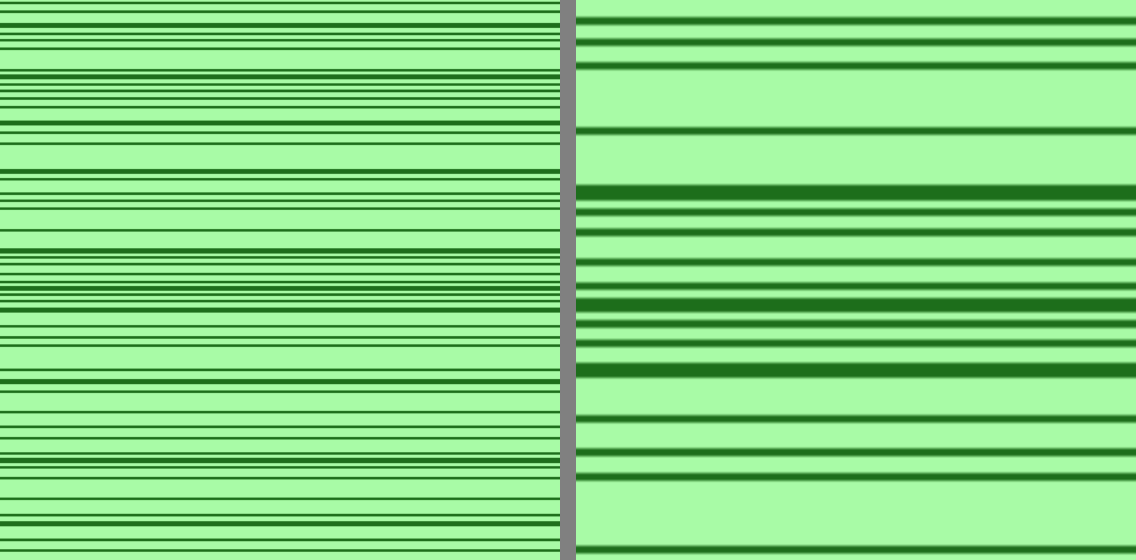
Left: the whole. Right: its middle third, enlarged.
Write a Shadertoy shader that draws this pattern.

```glsl
// Irregular horizontal dark green stripes, thin and thick, on a light green ground.

const vec3 GROUND_COLOR = vec3(0.66, 0.985, 0.65);
const vec3 STRIPE_COLOR = vec3(0.115, 0.43, 0.105);

const int   STRIPE_COUNT    = 48;
const int   GROUP_SIZE      = 5;       // one thick stripe in each group
const float MIN_SPACING     = 0.0106;  // smallest distance between centres
const float THIN_HALF       = 0.0023;
const float THICK_HALF      = 0.0045;
const float WIDTH_VARIATION = 0.12;
const float EDGE_SOFTNESS   = 0.00143; // half width of the edge ramp
const float GAP_TAIL        = 0.97;    // limits the widest gaps
const uint  SEED            = 37u;

// Integer hash to a value in 0..1
float hash(int index, uint channel) {
    uint n = uint(index) * 747796405u + (channel + SEED) * 2891336453u;
    n = ((n >> ((n >> 28) + 4u)) ^ n) * 277803737u;
    n = (n >> 22) ^ n;
    return float(n >> 8) / 16777216.0;
}

// Random extra gap before a stripe: many small ones, few large ones
float extraGap(int index) {
    return -log(1.0 - GAP_TAIL * hash(index, 0u));
}

float stripeHalfWidth(int index) {
    int group = index / GROUP_SIZE;
    int thickSlot = int(hash(group, 1u) * float(GROUP_SIZE - 1));
    float base = index % GROUP_SIZE == thickSlot ? THICK_HALF : THIN_HALF;
    return base * (1.0 + WIDTH_VARIATION * (hash(index, 2u) - 0.5));
}

// Coverage of all stripes at height y, spread to fill the canvas exactly
float stripes(float y, float softness) {
    float totalGap = 0.0;
    for (int i = 0; i < STRIPE_COUNT; i++) totalGap += extraGap(i);
    float gapScale = (1.0 - float(STRIPE_COUNT) * MIN_SPACING) / totalGap;

    float center = -0.5 * MIN_SPACING;
    float coverage = 0.0;
    for (int i = 0; i < STRIPE_COUNT; i++) {
        center += MIN_SPACING + gapScale * extraGap(i);
        float edgeDistance = abs(y - center) - stripeHalfWidth(i);
        coverage = max(coverage, 1.0 - smoothstep(-softness, softness, edgeDistance));
    }
    return coverage;
}

void mainImage(out vec4 fragColor, in vec2 fragCoord) {
    float y = fragCoord.y / iResolution.y;
    float softness = max(EDGE_SOFTNESS, 0.6 / iResolution.y);
    fragColor = vec4(mix(GROUND_COLOR, STRIPE_COLOR, stripes(y, softness)), 1.0);
}
```
